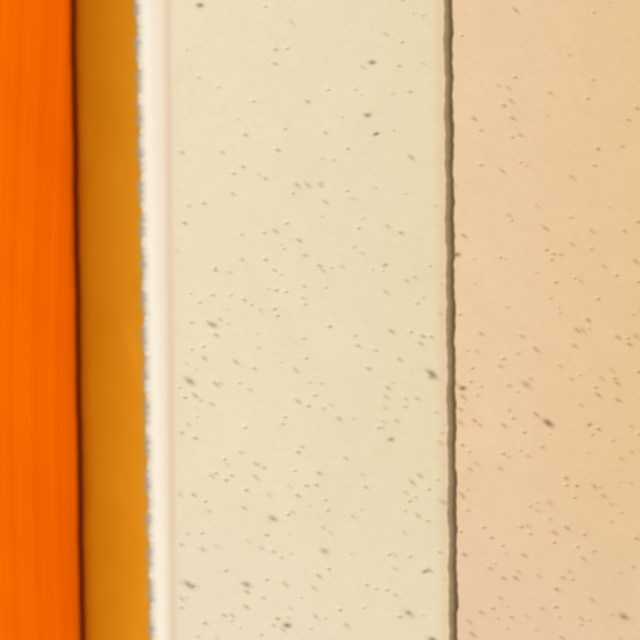
Write a Shadertoy shader that draws this texture.

```glsl
vec2 hash2(vec2 p) {
    vec3 q = fract(p.xyx * vec3(0.1031, 0.1030, 0.0973));
    q += dot(q, q.yzx + 33.33);
    return fract((q.xx + q.yz) * q.zy);
}

// Smooth step across an edge at x = edge
float rise(float x, float edge, float soft) {
    return smoothstep(edge - soft, edge + soft, x);
}

// Soft vertical stroke
float stroke(float x, float center, float width) {
    float d = (x - center) / width;
    return exp(-d * d);
}

// Layered sines for ragged edges and uneven tone
float wobble(float t, float seed) {
    return 0.5 * sin(t + seed) + 0.3 * sin(t * 2.3 + seed * 1.7)
         + 0.2 * sin(t * 5.1 + seed * 2.9);
}

float mottle(vec2 p, float seed) {
    return wobble(p.x + 1.3 * sin(p.y * 0.7 + seed), seed)
         * wobble(p.y + 1.1 * sin(p.x * 0.8), seed + 2.0);
}

// Cellular pits: slanted blobs in randomly chosen cells
float pits(vec2 uv, float scale, float density, float radius, float seed) {
    vec2 p = uv * scale;
    vec2 cell = floor(p);
    float mask = 0.0;
    for (int j = -1; j <= 1; j++) {
        for (int i = -1; i <= 1; i++) {
            vec2 id = cell + vec2(i, j);
            vec2 place = hash2(id + seed);
            vec2 kind = hash2(id + seed + 71.0);
            vec2 d = p - id - place;
            d.y += d.x * (kind.y - 0.3);
            d *= vec2(0.8, 1.25) / (radius * (0.6 + 0.7 * kind.y));
            float present = step(kind.x, density);
            mask = max(mask, present * exp(-dot(d, d)) * (0.35 + 0.65 * place.x));
        }
    }
    return mask;
}

// Pitted plaster lit from the upper left
vec3 plaster(vec3 base, vec2 uv, float amount) {
    vec2 lit = uv + vec2(0.004, -0.004);
    float fine = pits(uv, 62.0, 0.24 * amount, 0.22, 5.0);
    float fineLit = pits(lit, 62.0, 0.24 * amount, 0.22, 5.0);
    float coarse = pits(uv, 22.0, 0.10 * amount, 0.12, 19.0);
    float grain = pits(uv, 110.0, 0.5, 0.4, 43.0);
    float tone = mottle(uv * vec2(19.0, 15.0), 1.0) + 0.6 * mottle(uv * 61.0, 4.0);
    vec3 col = base + tone * vec3(0.010, 0.011, 0.013);
    col -= fine * vec3(0.14, 0.15, 0.16) + grain * vec3(0.012, 0.014, 0.018);
    col -= coarse * vec3(0.30, 0.31, 0.30);
    return col + fineLit * 0.035;
}

vec3 orangeBoard(vec2 uv) {
    vec3 col = mix(vec3(0.96, 0.41, 0.0), vec3(0.92, 0.37, 0.0), rise(uv.x, 0.075, 0.07));
    float streak = wobble(uv.x * 150.0 + 1.5 * sin(uv.y * 4.0), 1.0);
    float patches = wobble(uv.y * 9.0 + uv.x * 12.0, 3.0);
    return col + (0.018 * streak + 0.012 * patches) * vec3(1.0, 0.8, 0.0);
}

vec3 ochreBoard(vec2 uv, float across) {
    vec3 col = mix(vec3(0.76, 0.41, 0.04), vec3(0.87, 0.54, 0.10), rise(across, 0.55, 0.6));
    col += mix(vec3(0.035, 0.025, 0.0), vec3(-0.015), uv.y);
    return col + 0.025 * mottle(uv * vec2(35.0, 17.0), 2.0);
}

void mainImage(out vec4 fragColor, in vec2 fragCoord) {
    vec2 uv = fragCoord / iResolution.xy;
    float x = uv.x;
    float down = 1.0 - uv.y;
    float soft = max(0.003, 0.75 / iResolution.x);

    // Slightly leaning boundaries
    float groove = 0.1135 + 0.0145 * down + 0.0008 * wobble(uv.y * 25.0, 1.0);
    float trim = 0.2130 + 0.0230 * down + 0.0016 * wobble(uv.y * 85.0, 2.0);
    float ridge = 0.2570 + 0.0090 * down;
    float joint = 0.7000 + 0.0085 * down + 0.0013 * wobble(uv.y * 70.0, 3.0);

    // Wall panels
    float pitAmount = 0.35 + 0.65 * smoothstep(0.15, 0.6, down);
    vec3 cream = mix(vec3(0.930, 0.870, 0.745), vec3(0.912, 0.848, 0.705), rise(x, 0.52, 0.22));
    cream = mix(cream, vec3(0.925, 0.865, 0.755), 0.5 * smoothstep(0.7, 1.0, down));
    vec3 peach = mix(vec3(0.925, 0.795, 0.645), vec3(0.910, 0.770, 0.590), rise(x, 0.87, 0.15));
    peach = mix(peach, vec3(0.905, 0.785, 0.650), 0.6 * smoothstep(0.7, 1.0, down));
    vec3 wall = plaster(mix(cream, peach, rise(x, joint, soft)), uv, pitAmount);

    // Pale moulding beside the trim
    float moulding = 1.0 - rise(x, ridge + 0.013, 0.006);
    wall = mix(wall, vec3(0.960, 0.895, 0.800), moulding);
    wall = mix(wall, vec3(0.895, 0.785, 0.655), 0.75 * stroke(x, ridge + 0.005, 0.008));
    wall = mix(wall, vec3(0.985, 0.945, 0.870), 0.8 * stroke(x, trim + 0.015, 0.009));

    // Joint between panels, with a warm worn lip
    float gapWidth = 0.0064 + 0.0010 * wobble(uv.y * 43.0, 5.0);
    wall = mix(wall, vec3(0.90, 0.76, 0.60), 0.5 * stroke(x, joint - 0.012, 0.009));
    float gap = 1.0 - rise(abs(x - joint), gapWidth, soft);
    vec3 gapColor = mix(vec3(0.60, 0.50, 0.36), vec3(0.37, 0.29, 0.19), rise(x, joint + 0.001, 0.005));
    wall = mix(wall, gapColor, 0.92 * gap);

    // Painted boards and the groove between them
    float across = (x - groove) / (trim - groove);
    vec3 boards = mix(orangeBoard(uv), ochreBoard(uv, across), rise(x, groove, soft));
    boards = mix(boards, vec3(0.58, 0.22, 0.01), 0.45 * stroke(x, groove + 0.004, 0.012));
    boards = mix(boards, vec3(0.36, 0.09, 0.01), 0.85 * stroke(x, groove + 0.001, 0.0052));

    // Broken grey fringe along the trim
    vec3 col = mix(boards, wall, rise(x, trim, 0.004));
    float fringe = 0.5 + 0.35 * wobble(uv.y * 110.0, 6.0);
    col = mix(col, vec3(0.66, 0.61, 0.56), fringe * stroke(x, trim, 0.0065));

    fragColor = vec4(clamp(col, 0.0, 1.0), 1.0);
}
```
